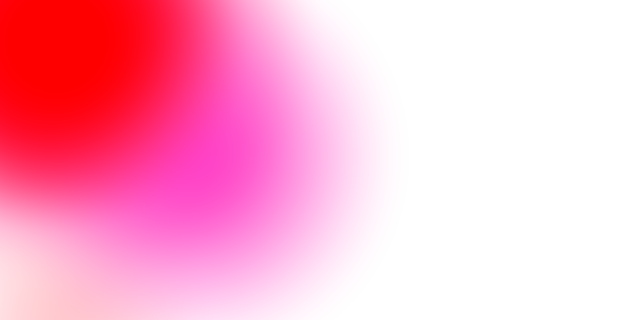
A Shadertoy shader for this background:

```glsl
// Soft round light: 1 inside the inner radius, 0 beyond the outer one
float glow(vec2 p, vec2 center, float inner, float outer) {
    return 1.0 - smoothstep(inner, outer, length(p - center));
}

void mainImage(out vec4 fragColor, in vec2 fragCoord) {
    vec2 p = fragCoord / iResolution.y;
    vec2 redCenter = vec2(0.18, 0.87);
    vec3 color = vec3(1.0);

    // Wide rose halo and pale peach light beneath
    color = mix(color, vec3(1.0, 0.04, 0.45), glow(p, redCenter, 0.15, 0.85));
    color = mix(color, vec3(1.0, 0.79, 0.81), glow(p, vec2(0.21, 0.0), 0.0, 0.48));

    // Magenta glow
    color = mix(color, vec3(1.0, 0.26, 0.78), glow(p, vec2(0.61, 0.51), 0.0, 0.69));

    // Red core on top
    color = mix(color, vec3(1.0, 0.0, 0.0), glow(p, redCenter, 0.12, 0.62));

    fragColor = vec4(color, 1.0);
}
```
